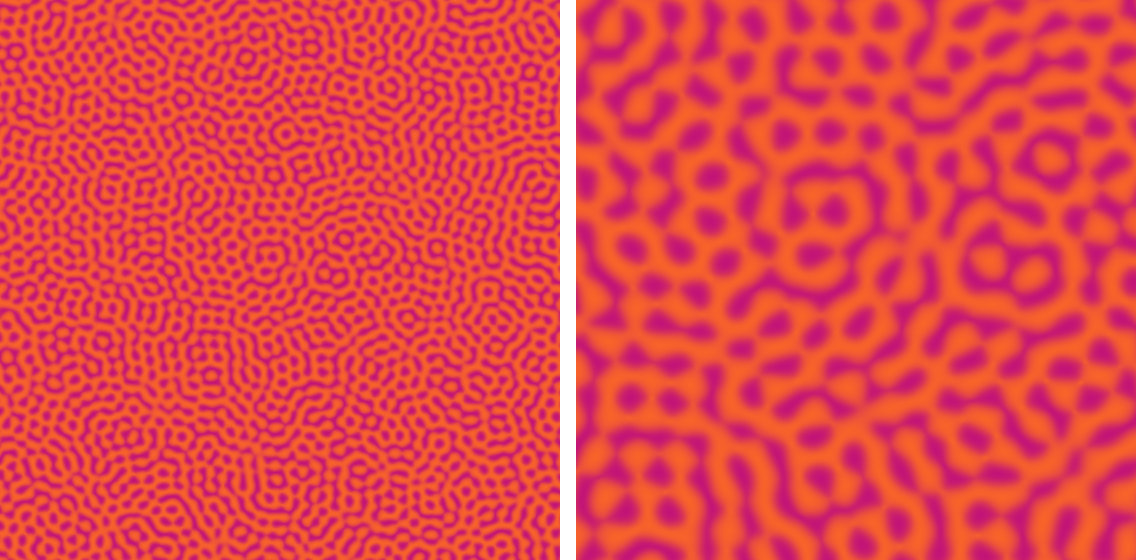
Left, the full canvas; right, a detail of the centre.
Write a Shadertoy shader that draws this pattern.

```glsl
const float TAU = 6.2831853;
const int WAVE_COUNT = 44;
const vec3 ORANGE = vec3(0.97, 0.39, 0.16);
const vec3 MAGENTA = vec3(0.76, 0.075, 0.47);

vec2 hash2(vec2 p) {
    p = vec2(dot(p, vec2(127.1, 311.7)), dot(p, vec2(269.5, 183.3)));
    return fract(sin(p) * 43758.5);
}

float cornerSlope(vec2 cell, vec2 corner, vec2 local) {
    float angle = TAU * hash2(cell + corner).x;
    return dot(vec2(cos(angle), sin(angle)), local - corner);
}

float gradientNoise(vec2 p) {
    vec2 cell = floor(p);
    vec2 f = p - cell;
    vec2 u = f * f * f * (f * (f * 6.0 - 15.0) + 10.0);
    float low = mix(cornerSlope(cell, vec2(0, 0), f), cornerSlope(cell, vec2(1, 0), f), u.x);
    float high = mix(cornerSlope(cell, vec2(0, 1), f), cornerSlope(cell, vec2(1, 1), f), u.x);
    return mix(low, high, u.y);
}

// Gentle bending that keeps the waves from lining up over long distances
vec2 warp(vec2 p, float scale, float strength) {
    vec2 q = p * scale;
    return p + strength * vec2(gradientNoise(q + 17.3), gradientNoise(q + 61.9));
}

// Sum of waves in all directions: x is the height, yz the quarter-shifted slope
vec3 waveField(vec2 p, float frequency, float spread) {
    vec3 field = vec3(0.0);
    for (int i = 0; i < WAVE_COUNT; i++) {
        vec2 seed = hash2(vec2(float(i), 3.7));
        vec2 jitter = hash2(vec2(float(i), 9.2)) - 0.5;
        float angle = 0.5 * TAU * (float(i) + 0.5 + jitter.x) / float(WAVE_COUNT);
        vec2 direction = vec2(cos(angle), sin(angle));
        float stretch = 1.0 + spread * jitter.y;
        float phase = TAU * (frequency * stretch * dot(p, direction) + seed.x);
        field += vec3(cos(phase), direction * sin(phase));
    }
    return field * sqrt(2.0 / float(WAVE_COUNT));
}

// Evens out the wave amplitude; the bias breaks stripes into dots and dashes
float labyrinth(vec3 field, float bias, float softness) {
    float height = field.x - bias;
    return height / sqrt(height * height + dot(field.yz, field.yz) + softness);
}

void mainImage(out vec4 fragColor, in vec2 fragCoord) {
    vec2 uv = fragCoord / iResolution.y;
    vec3 field = waveField(warp(uv, 6.0, 0.008), 44.0, 0.12);
    float ridge = labyrinth(field, 0.32, 0.12);
    fragColor = vec4(mix(ORANGE, MAGENTA, 0.5 + 0.5 * ridge), 1.0);
}
```
